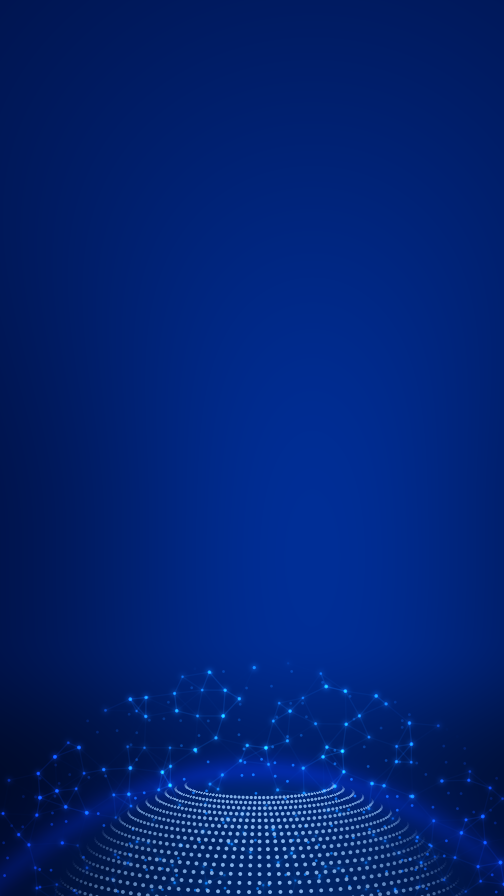
Give the GLSL for this background, as a Shadertoy shader.

```glsl
// Deep blue backdrop with a dotted globe and a glowing node network along the bottom.

// Lengths are in canvas widths, origin at the lower left.
const vec3 NIGHT = vec3(0.0, 0.05, 0.225);
const vec3 ROYAL = vec3(0.0, 0.18, 0.59);
const vec3 RIM_BLUE = vec3(0.01, 0.08, 0.42);
const vec3 FILL_TEAL = vec3(0.0, 0.13, 0.24);
const vec3 NODE_CYAN = vec3(0.10, 0.58, 0.90);
const vec3 NODE_BLUE = vec3(0.05, 0.24, 0.84);
const vec3 DOT_COLOR = vec3(0.58, 0.76, 0.97);
const vec2 LIGHT_POS = vec2(0.62, 0.38);
const vec2 GLOBE_CENTER = vec2(0.515, -0.229);
const float GLOBE_RADIUS = 0.479;
const float GLOBE_TILT = 0.17;
const float CAP_ANGLE = 0.29;
const float RING_STEP = 0.044;
const float MERIDIANS = 112.0;
const float DOT_RADIUS = 0.0038;
const float NODE_CELL = 0.047;
const float NODE_RADIUS = 0.0033;
const float LINK_LENGTH = 0.078;
const float SPECK_CELL = 0.031;
const float SPECK_RADIUS = 0.0026;

float hash(vec2 p) {
    vec3 q = fract(vec3(p.xyx) * 0.1031);
    q += dot(q, q.yzx + 33.33);
    return fract((q.x + q.y) * q.z);
}

float segmentDistance(vec2 p, vec2 a, vec2 b) {
    vec2 ab = b - a;
    return length(p - a - ab * clamp(dot(p - a, ab) / dot(ab, ab), 0.0, 1.0));
}

float rimHeight(float x) {
    return 0.25 - 0.83 * (x - 0.51) * (x - 0.51);
}

// Arched upper bound of the scattered lights
float archMask(vec2 p) {
    float side = p.x - 0.51;
    float top = 0.47 - 0.95 * side * side;
    return smoothstep(top, top - 0.02, p.y);
}

vec3 nodeTint(float x) {
    return mix(NODE_CYAN, NODE_BLUE, smoothstep(0.12, 0.48, abs(x - 0.53)));
}

vec3 backdrop(vec2 uv) {
    float spread = mix(0.5, 0.85, smoothstep(0.4, 1.0, uv.y));
    vec2 d = (uv - LIGHT_POS) / vec2(spread, 0.67);
    vec3 color = mix(NIGHT, ROYAL, exp(-dot(d, d)));
    float shade = mix(0.62, 0.55, smoothstep(0.15, 0.5, abs(uv.x - 0.53)));
    return color * mix(shade, 1.0, smoothstep(0.12, 0.29, uv.y));
}

// Soft light along the horizon, with a fainter fill below it
vec3 horizonGlow(vec2 p) {
    float side = p.x - 0.51;
    float d = (p.y - rimHeight(p.x)) / sqrt(1.0 + 2.75 * side * side);
    float center = exp(-side * side * 9.0);
    float line = exp(-d * d / 0.0007) * mix(0.24, 0.52, center);
    float haze = exp(-abs(d) / 0.07) * 0.2;
    float fill = smoothstep(0.02, -0.08, d) * 0.42 * center;
    return RIM_BLUE * (line + haze) + FILL_TEAL * fill;
}

// Latitude and longitude dots on a tilted sphere
float globeDots(vec2 p, float pixel) {
    vec2 q = (p - GLOBE_CENTER) / GLOBE_RADIUS;
    float depth = 1.0 - dot(q, q);
    if (depth <= 0.0) return 0.0;
    float z = sqrt(depth), c = cos(GLOBE_TILT), s = sin(GLOBE_TILT);
    vec3 n = vec3(q.x, q.y * c + z * s, z * c - q.y * s);
    float stepLon = 6.2831853 / MERIDIANS;
    float lat = (floor((acos(clamp(n.y, -1.0, 1.0)) - CAP_ANGLE) / RING_STEP) + 0.5) * RING_STEP + CAP_ANGLE;
    float lon = floor(atan(n.x, n.z) / stepLon + 0.5) * stepLon;
    vec3 m = vec3(sin(lat) * sin(lon), cos(lat), sin(lat) * cos(lon));
    float d = length(q - vec2(m.x, m.y * c - m.z * s)) * GLOBE_RADIUS;
    float radius = DOT_RADIUS * mix(0.6, 1.0, smoothstep(0.2, 0.7, z));
    float dotMask = smoothstep(radius + 0.6 * pixel, radius - 0.6 * pixel, d);
    float limb = smoothstep(0.05, mix(0.65, 0.25, smoothstep(0.65, 0.85, q.y)), z);
    float fade = limb * mix(0.4, 0.9, exp(-q.x * q.x * 3.0));
    return dotMask * fade * step(CAP_ANGLE, lat);
}

vec2 nodePosition(vec2 cell) {
    vec2 jitter = vec2(hash(cell + 3.7), hash(cell + 19.1));
    return (cell + 0.1 + 0.8 * jitter) * NODE_CELL;
}

float nodeWeight(vec2 cell) {
    vec2 p = nodePosition(cell);
    float inside = smoothstep(0.0, 0.05, rimHeight(p.x) - p.y);
    return step(hash(cell + 41.3), 0.88) * archMask(p)
        * mix(1.0, 0.55, inside) * (0.35 + 0.65 * hash(cell + 7.9));
}

vec3 network(vec2 p, float pixel) {
    vec2 home = floor(p / NODE_CELL);
    vec3 light = vec3(0.0);
    for (int j = -1; j <= 1; j++)
    for (int i = -1; i <= 1; i++) {
        vec2 cell = home + vec2(i, j);
        vec2 a = nodePosition(cell);
        float weight = nodeWeight(cell);
        vec3 tint = nodeTint(a.x);
        float d = length(p - a);
        float radius = NODE_RADIUS * (0.6 + 0.5 * weight);
        float core = smoothstep(radius + 0.7 * pixel, radius - 0.7 * pixel, d);
        light += tint * weight * (0.85 * core + 0.25 * exp(-d * d / 0.00007));

        // Thin links to four of the neighbours
        for (int k = 0; k < 4; k++) {
            vec2 other = cell + (k < 3 ? vec2(k - 1, 1) : vec2(1, 0));
            vec2 b = nodePosition(other);
            float strength = sqrt(weight * nodeWeight(other)) * smoothstep(LINK_LENGTH, 0.035, length(b - a));
            float line = smoothstep(0.0006 + pixel, 0.0, segmentDistance(p, a, b));
            light += tint * line * strength * 0.18;
        }
    }
    return light;
}

// Small loose lights between the nodes
vec3 specks(vec2 p, float pixel) {
    vec2 cell = floor(p / SPECK_CELL);
    vec2 jitter = vec2(hash(cell + 57.3), hash(cell + 83.9));
    vec2 center = (cell + 0.2 + 0.6 * jitter) * SPECK_CELL;
    float mask = smoothstep(SPECK_RADIUS + 0.7 * pixel, SPECK_RADIUS - 0.7 * pixel, length(p - center));
    float low = smoothstep(0.12, -0.02, center.y - rimHeight(center.x));
    float weight = step(hash(cell + 29.7), 0.45) * mix(0.2, 0.55, low) * archMask(center);
    return nodeTint(center.x) * mask * weight;
}

void mainImage(out vec4 fragColor, in vec2 fragCoord) {
    vec2 uv = fragCoord / iResolution.xy;
    float pixel = 1.0 / iResolution.x;
    vec2 p = fragCoord * pixel;
    vec3 color = backdrop(uv) + horizonGlow(p);
    color += network(p, pixel) + specks(p, pixel);
    color = mix(color, DOT_COLOR, globeDots(p, pixel));
    fragColor = vec4(clamp(color, 0.0, 1.0), 1.0);
}
```
